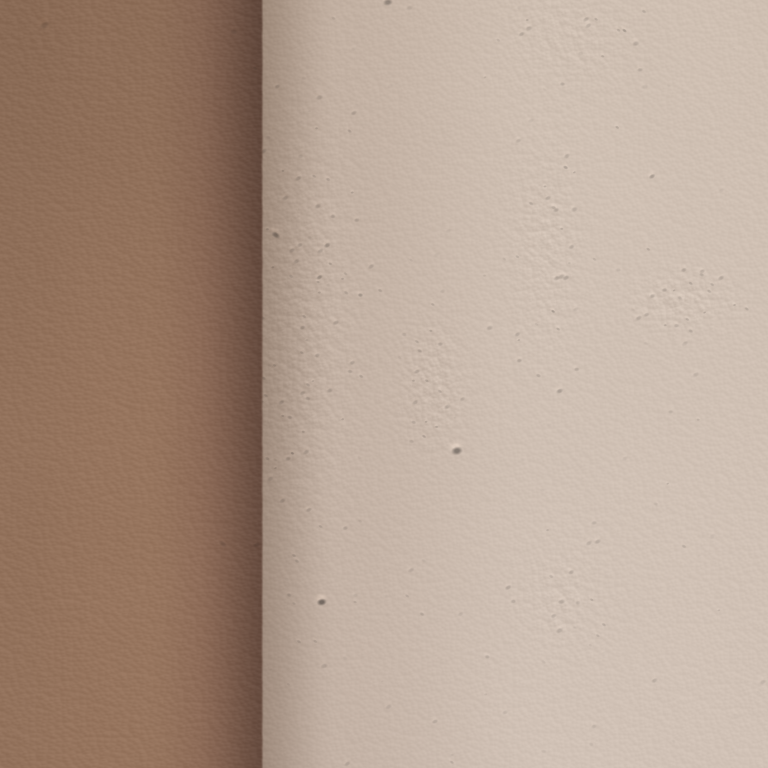
Write a Shadertoy shader that draws this texture.

```glsl
// Pitted pale plaster wall meeting a shaded brown wall at a vertical corner.

const vec3 BROWN_LIT = vec3(0.583, 0.452, 0.363);
const vec3 BROWN_MID = vec3(0.540, 0.408, 0.335);
const vec3 BROWN_DEEP = vec3(0.375, 0.275, 0.230);
const vec3 CREAM_DIM = vec3(0.610, 0.530, 0.470);
const vec3 CREAM_MID = vec3(0.762, 0.692, 0.638);
const vec3 CREAM_LIT = vec3(0.814, 0.754, 0.704);

vec3 hash3(vec2 cell) {
    vec3 q = fract(vec3(cell.xyx) * vec3(0.1031, 0.1030, 0.0973));
    q += dot(q, q.yxz + 33.33);
    return fract((q.xxy + q.yzz) * q.zyx);
}

// Distance to the nearest scattered point, in cell units.
float cellular(vec2 p) {
    vec2 cell = floor(p);
    float nearest = 2.0;
    for (int j = -1; j <= 1; j++)
    for (int i = -1; i <= 1; i++) {
        vec2 c = cell + vec2(i, j);
        nearest = min(nearest, length(c + hash3(c).xy - p));
    }
    return nearest;
}

// Directional difference of cellular height, centred on zero.
float relief(vec2 p, vec2 lightStep) {
    return cellular(p + lightStep) - cellular(p);
}

float waves(vec2 p) {
    float sum = 0.0, gain = 0.5;
    for (int i = 0; i < 4; i++) {
        sum += gain * sin(p.x + 1.7 * sin(p.y)) * cos(p.y + 1.3 * sin(p.x * 0.7));
        p = mat2(1.6, 1.2, -1.2, 1.6) * p + 3.1;
        gain *= 0.6;
    }
    return sum;
}

float blob(vec2 p, vec2 center, vec2 radius) {
    vec2 d = (p - center) / radius;
    return exp(-dot(d, d));
}

// One dent: positive in its shadow, negative on the lit rim above.
float dent(vec2 d, float radius) {
    d.y += 0.35 * d.x * sin(radius * 2900.0);
    d.x *= 0.75;
    float shadow = 1.0 - smoothstep(0.2 * radius, radius, length(d));
    float rim = 1.0 - smoothstep(0.2, 1.4, length(d - vec2(-0.2, 1.0) * radius) / radius);
    return shadow - 0.25 * rim * (1.0 - shadow);
}

// Dents scattered one per cell; density is the share of cells filled.
float dents(vec2 p, float cells, float density, float size, float seed) {
    vec2 cell = floor(p * cells);
    float sum = 0.0;
    for (int j = -1; j <= 1; j++)
    for (int i = -1; i <= 1; i++) {
        vec2 c = cell + vec2(i, j);
        vec3 h = hash3(c + seed);
        float kept = smoothstep(h.z - 0.03, h.z + 0.03, density);
        float radius = size * mix(0.45, 1.0, fract(h.z * 37.0 + h.x));
        sum += kept * dent(p - (c + h.xy) / cells, radius);
    }
    return sum;
}

// Rough areas of the pale wall.
float roughness(vec2 p) {
    float r = 0.8 * blob(p, vec2(0.395, 0.58), vec2(0.06, 0.24));
    r += blob(p, vec2(0.565, 0.50), vec2(0.04, 0.07));
    r += blob(p, vec2(0.890, 0.61), vec2(0.06, 0.035));
    r += 0.8 * blob(p, vec2(0.710, 0.68), vec2(0.04, 0.12));
    r += 0.6 * blob(p, vec2(0.730, 0.22), vec2(0.05, 0.06));
    r += 0.6 * blob(p, vec2(0.740, 0.95), vec2(0.07, 0.06));
    return min(r, 1.0);
}

vec3 brownWall(vec2 p, float corner) {
    float gap = corner - p.x;
    vec3 col = mix(BROWN_MID, BROWN_LIT, smoothstep(0.05, 0.15, gap));
    col = mix(BROWN_DEEP, col, smoothstep(-0.025, 0.088, gap));
    col *= mix(1.01, 0.95, smoothstep(0.4, 1.0, p.y));
    col *= 1.0 - 0.025 * smoothstep(0.14, 0.0, p.x);
    col += 0.005 * waves(p * vec2(14.0, 9.0));
    col += 0.034 * relief(p * vec2(125.0, 200.0), vec2(0.25, 0.4));
    col += 0.018 * relief(p * vec2(60.0, 95.0), vec2(0.15, 0.3));
    float marks = dents(p, 13.0, 0.05 + 0.2 * smoothstep(0.12, 0.04, gap), 0.006, 71.0);
    marks += dent(p - vec2(0.058, 0.967), 0.006);
    return col * (1.0 - 0.10 * marks);
}

vec3 creamWall(vec2 p, float corner) {
    float gap = p.x - corner;
    vec3 col = mix(CREAM_MID, CREAM_LIT, smoothstep(0.06, 0.40, gap));
    col = mix(CREAM_DIM, col, smoothstep(-0.025, 0.10, gap));
    col += vec3(0.008, 0.010, 0.016) * (0.55 - p.y);
    col += 0.004 * waves(p * vec2(11.0, 8.0));

    float rough = roughness(p);
    col += (0.026 + 0.022 * rough) * relief(p * vec2(160.0, 190.0), vec2(0.25, 0.4));
    col += (0.016 + 0.055 * rough) * relief(p * vec2(75.0, 90.0), vec2(0.15, 0.3));

    float marks = 0.5 * dents(p, 70.0, 0.02 + 0.36 * rough, 0.0042, 5.0);
    marks += 0.8 * dents(p, 19.0, 0.06 + 0.12 * rough, 0.0048, 29.0);
    marks += 1.6 * dent(p - vec2(0.595, 0.413), 0.0064);
    marks += 1.8 * dent(p - vec2(0.419, 0.216), 0.0055);
    marks += 1.2 * dent(p - vec2(0.359, 0.694), 0.0050);
    marks += 1.2 * dent(p - vec2(0.505, 0.997), 0.0055);
    return col * (1.0 - 0.22 * marks);
}

void mainImage(out vec4 fragColor, in vec2 fragCoord) {
    vec2 p = fragCoord / iResolution.xy;
    float soft = max(0.0022, 1.0 / iResolution.x);
    float corner = 0.3415 + 0.0005 * waves(vec2(2.0, p.y * 60.0));
    float side = smoothstep(-soft, soft, p.x - corner);
    vec3 col = mix(brownWall(p, corner), creamWall(p, corner), side);
    fragColor = vec4(clamp(col, 0.0, 1.0), 1.0);
}
```
